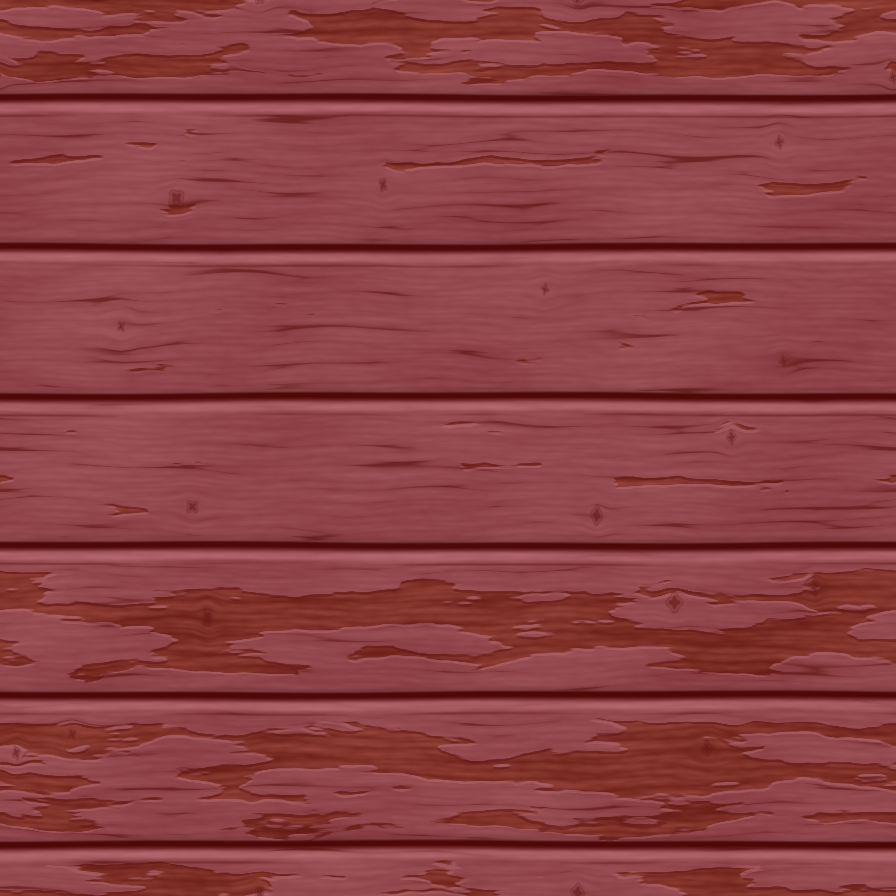
Give the GLSL for this texture, as a WebGL 1 fragment shader.

```glsl
precision highp float;
uniform vec2 u_resolution;

const float TAU = 6.28319;
const float BOARDS = 6.0;
const float GROOVE_OFFSET = 0.635;   // first groove below the top, in boards
const float GROOVE_WIDTH = 0.07;     // in boards
const float LIP_END = 0.135;         // in boards
const float LIGHT_WEAR = 0.65;       // peel thresholds: lower exposes more wood
const float HEAVY_WEAR = 0.455;
const float FLAKE_DEPTH = 0.0028;    // in canvas heights

const vec3 PAINT_DARK = vec3(0.51, 0.21, 0.23);
const vec3 PAINT_LIGHT = vec3(0.62, 0.33, 0.35);
const vec3 WOOD_DARK = vec3(0.43, 0.13, 0.10);
const vec3 WOOD_LIGHT = vec3(0.60, 0.28, 0.24);
const vec3 CRACK = vec3(0.38, 0.09, 0.08);
const vec3 GROOVE = vec3(0.31, 0.03, 0.03);
const vec3 LIP = vec3(0.73, 0.44, 0.46);

vec2 hash2(vec2 p) {
  vec3 h = fract(p.xyx * vec3(0.1031, 0.1030, 0.0973));
  h += dot(h, h.yzx + 33.33);
  return fract((h.xx + h.yz) * h.zy);
}

// Distance to the nearest scattered point, repeating over the canvas
float cellular(vec2 p, vec2 cells, float seed) {
  vec2 g = p * cells;
  vec2 id = floor(g);
  float nearest = 2.0;
  for (int j = -1; j <= 1; j++) {
    for (int i = -1; i <= 1; i++) {
      vec2 cell = id + vec2(float(i), float(j));
      vec2 d = cell + hash2(mod(cell, cells) + seed) - g;
      nearest = min(nearest, dot(d, d));
    }
  }
  return sqrt(nearest);
}

float flakes(vec2 p, float seed) {
  float sum = 0.0, weight = 0.5;
  vec2 cells = vec2(5.0, 28.0);
  for (int i = 0; i < 4; i++) {
    sum += weight * cellular(p, cells, seed + float(i) * 7.0);
    cells *= 2.0;
    weight *= 0.5;
  }
  return sum / 0.9375;
}

float bareWood(vec2 p, float threshold, float seed) {
  return smoothstep(-0.018, 0.018, flakes(p, seed) - threshold);
}

void main() {
  vec2 p = gl_FragCoord.xy / u_resolution;

  // Board layout: t runs down each board, u is signed around each groove
  float v = (1.0 - p.y) * BOARDS - GROOVE_OFFSET;
  float row = mod(floor(v), BOARDS);
  float t = fract(v);
  float seed = row * 13.0 + 3.0;
  float joint = mod(floor(v + 0.5), BOARDS);
  float u = fract(v + 0.5) - 0.5;
  u += 0.005 * sin(TAU * p.x + joint * 2.3) + 0.003 * sin(TAU * 3.0 * p.x + joint);

  // Knots, which also bend the grain around them
  vec2 q = p;
  float knot = 0.0;
  float ring = 0.0;
  for (int i = 0; i < 3; i++) {
    vec2 a = hash2(vec2(seed, float(i) * 9.0 + 4.0));
    vec2 b = hash2(vec2(float(i) * 5.0 + 2.0, seed + 31.0));
    vec2 d = vec2((fract(p.x - a.x + 0.5) - 0.5) * BOARDS, t - mix(0.25, 0.88, a.y));
    d.x *= mix(1.0, 1.9, b.y);
    float r = length(d);
    float size = mix(0.025, 0.06, b.x);
    q.y += 0.10 * d.y * exp(-r * r * 70.0);
    r += 0.008 * sin(4.0 * atan(d.y, d.x + 0.0001) + a.x * TAU);
    knot = max(knot, 1.0 - smoothstep(size * 0.4, size, r));
    ring = max(ring, 1.0 - smoothstep(0.0, 0.016, abs(r - size)));
  }
  q.y += 0.0025 * sin(TAU * (2.0 * p.x + 3.0 * p.y) + row)
       + 0.0012 * sin(TAU * (7.0 * p.x - 5.0 * p.y) + row * 2.0);

  // Grain and broad tone
  float fibre = cellular(q, vec2(9.0, 150.0), seed + 51.0);
  float streak = cellular(q, vec2(4.0, 60.0), seed + 67.0);
  float fleck = cellular(q, vec2(48.0, 180.0), seed + 83.0);
  float blotch = sin(TAU * (2.0 * p.x + p.y) + row * 1.7)
               + sin(TAU * (3.0 * p.x - 4.0 * p.y) + row * 2.9);
  float grain = 0.5 * fibre + 0.3 * streak + 0.2 * fleck;

  // Paint with fine cracks
  vec3 paint = mix(PAINT_DARK, PAINT_LIGHT,
    clamp(1.0 - 0.95 * grain + 0.08 * blotch - 0.12 * smoothstep(0.5, 1.0, t), 0.0, 1.0));
  float crack = smoothstep(0.62, 0.85, fibre) * smoothstep(0.35, 0.65, streak);
  paint = mix(paint, CRACK, 0.65 * crack);

  // Peeled patches, heavier on the lower boards
  float wear = mix(LIGHT_WEAR, HEAVY_WEAR, step(2.5, row));
  wear += 0.035 * sin(TAU * 2.0 * p.x + row * 2.1) + 0.025 * sin(TAU * 3.0 * p.x + row * 4.3);
  wear += 0.3 * smoothstep(0.27, 0.48, abs(t - 0.54));
  float bare = bareWood(q, wear, seed);
  float above = bareWood(q + vec2(0.0, FLAKE_DEPTH), wear, seed);
  vec3 wood = mix(WOOD_LIGHT, WOOD_DARK, clamp(1.35 * grain - 0.06 * blotch, 0.0, 1.0));
  vec3 color = mix(paint, wood, bare);

  // Flake relief: shadow under paint, light on its raised edge
  float relief = bare - above;
  color = mix(color, CRACK, 0.55 * max(relief, 0.0));
  color = mix(color, LIP, 0.4 * max(-relief, 0.0));
  color = mix(color, CRACK, max(0.6 * knot, 0.3 * ring));

  // Rounded lip and dark groove
  float lip = smoothstep(0.05, 0.085, u) * (1.0 - smoothstep(0.10, LIP_END, u));
  float seam = 1.0 - smoothstep(0.0, 0.014, abs(u - LIP_END - 0.008));
  float groove = smoothstep(-0.014, 0.006, u) * (1.0 - smoothstep(0.025, GROOVE_WIDTH, u));
  color = mix(color, LIP - 0.10 * grain, 0.8 * lip);
  color = mix(color, CRACK, 0.45 * seam * smoothstep(0.2, 0.6, streak));
  color *= 1.0 - 0.12 * smoothstep(-0.06, 0.0, u) * (1.0 - step(0.0, u));
  color = mix(color, GROOVE, groove);

  gl_FragColor = vec4(color, 1.0);
}
```
